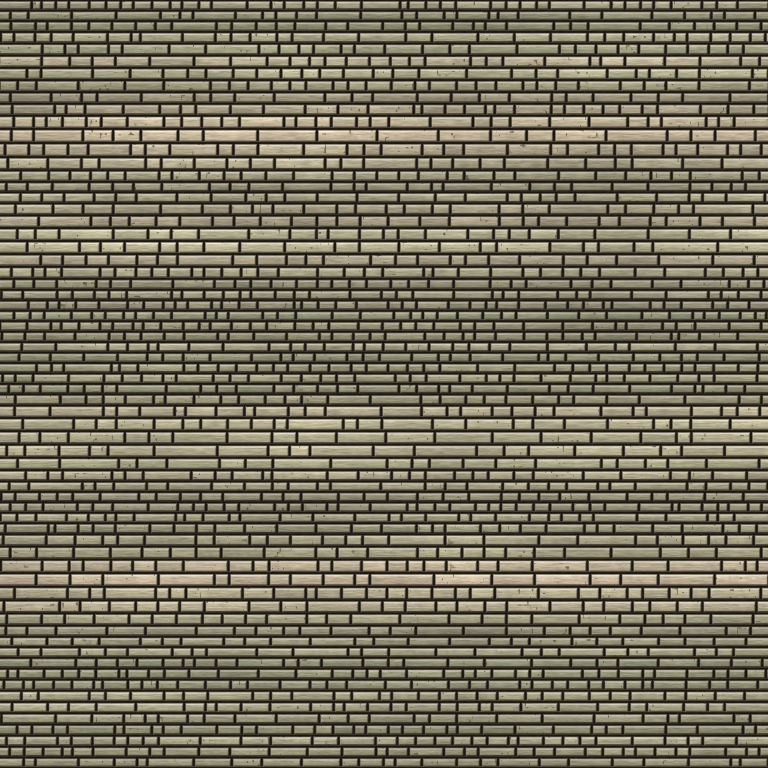
Give the GLSL for this texture, as a three.js fragment shader.

```glsl
// Thin courses of weathered stone bricks of uneven height and length, with dark joints.
#define ROWS 66.0
#define THIN_ROW 0.0136
#define JOINT_Y 0.0040
#define JOINT_X 0.0038
#define CELL_RATIO 1.7
#define JITTER 0.62
#define MERGE_CHANCE 0.50
#define BEVEL 0.0021
#define SOFT 0.0014
#define GRAIN 0.15
#define WEAR 0.6

varying vec2 vUv;

const vec3 JOINT_COLOR = vec3(0.105, 0.085, 0.06);
const vec3 GREEN_STONE = vec3(0.590, 0.595, 0.475);
const vec3 WARM_STONE = vec3(0.670, 0.615, 0.525);
const vec3 LIT_EDGE = vec3(0.85, 0.83, 0.75);
const vec3 SHADE_EDGE = vec3(0.32, 0.305, 0.25);
const vec3 SPECK_COLOR = vec3(0.25, 0.22, 0.15);

float hash(vec2 p) {
  return fract(sin(dot(p, vec2(127.1, 311.7))) * 43758.5453);
}

float noise(vec2 p) {
  vec2 i = floor(p);
  vec2 f = fract(p);
  f = f * f * (3.0 - 2.0 * f);
  return mix(mix(hash(i), hash(i + vec2(1.0, 0.0)), f.x),
             mix(hash(i + vec2(0.0, 1.0)), hash(i + 1.0), f.x), f.y);
}

// Depth of the top of a row below the canvas top; each step swells a band of rows.
float rowTop(float k) {
  return THIN_ROW * k
    + 0.0130 * smoothstep(2.0, 10.0, k)
    + 0.0196 * smoothstep(9.0, 15.0, k)
    + 0.0182 * smoothstep(16.0, 24.0, k)
    + 0.0182 * smoothstep(34.0, 41.0, k)
    + 0.0254 * smoothstep(45.0, 54.0, k)
    + 0.0078 * smoothstep(55.0, 66.0, k);
}

// Left and right ends of the brick around x, in cells; every other joint may be missing.
vec2 brickEnds(float x, float row) {
  vec2 ends = vec2(-1e4, 1e4);
  float cell = floor(x);
  for (int n = -3; n <= 4; n++) {
    float id = cell + float(n);
    float joint = id + JITTER * (hash(vec2(id, row + 7.0)) - 0.5);
    bool kept = mod(id, 2.0) < 0.5 || hash(vec2(id + 31.0, row)) > MERGE_CHANCE;
    if (kept && joint <= x) ends.x = max(ends.x, joint);
    if (kept && joint > x) ends.y = min(ends.y, joint);
  }
  return ends;
}

void main() {
  float depth = 1.0 - vUv.y;

  // Find the row
  float firstRow = floor(depth * ROWS) - 2.0;
  float row = firstRow;
  for (int n = 1; n <= 5; n++) row += step(rowTop(firstRow + float(n)), depth);
  float top = rowTop(row);
  float rowHeight = rowTop(row + 1.0) - top;

  // Find the brick
  float cellWidth = rowHeight * CELL_RATIO * mix(0.85, 1.25, hash(vec2(row, 3.0)));
  float x = vUv.x / cellWidth + 40.0 * hash(vec2(row, 9.0)) + 8.0;
  vec2 ends = brickEnds(x, row);
  float seed = hash(vec2(floor(ends.x * 16.0), row + 19.0));

  // Distances inward from the four sides
  float left = (x - ends.x) * cellWidth - 0.5 * JOINT_X;
  float right = (ends.y - x) * cellWidth - 0.5 * JOINT_X;
  float above = depth - top - 0.5 * JOINT_Y;
  float below = top + rowHeight - depth - 0.5 * JOINT_Y;
  float inside = min(min(left, right), min(above, below));

  // Tint and lightness by row and brick, with grain along the length
  float tall = smoothstep(0.0140, 0.0182, rowHeight);
  float warmth = clamp(0.55 * tall + 0.6 * hash(vec2(row, 5.0)) - 0.05, 0.0, 1.0);
  vec3 stone = mix(GREEN_STONE, WARM_STONE, warmth);
  float rowLight = 0.93 + 0.13 * tall + 0.14 * (hash(vec2(row, 13.0)) - 0.5);
  rowLight *= 0.93 + 0.14 * noise(vec2(vUv.x * 5.0, row * 0.3));
  vec2 grainSpot = vec2(vUv.x * 75.0 + seed * 50.0, depth * 560.0);
  float grain = 0.6 * noise(grainSpot) + 0.4 * noise(grainSpot * vec2(3.0, 1.7));
  stone *= 1.05 + 0.13 * (seed - 0.5) + GRAIN * (grain - 0.5) * 2.0;
  stone *= 1.0 - 0.2 * (above / rowHeight - 0.3);

  // Bevel: lit above and at the left, shaded below and at the right
  stone = mix(stone, SHADE_EDGE, 0.85 * (1.0 - smoothstep(0.0, BEVEL, below)));
  stone = mix(stone, SHADE_EDGE, 0.40 * (1.0 - smoothstep(0.0, BEVEL, right)));
  stone = mix(stone, LIT_EDGE, 0.40 * (1.0 - smoothstep(0.0, BEVEL, left)));
  float lit = 1.0 - smoothstep(0.5 * BEVEL, 1.7 * BEVEL, above);
  stone = mix(stone, LIT_EDGE * mix(0.92, 1.06, grain), 0.9 * lit);

  // Sparse dark specks and chips
  float speck = noise(vec2(vUv.x * 280.0, depth * 210.0) + seed * 30.0);
  speck = smoothstep(0.84, 0.98, speck) * step(0.55, seed);
  stone = mix(stone * rowLight, SPECK_COLOR, WEAR * speck);

  // Joints, a little uneven, paler where they meet the underside of a brick
  vec3 joint = JOINT_COLOR * mix(0.85, 1.2, noise(vUv * 240.0));
  joint += 0.5 * SHADE_EDGE * smoothstep(-0.5 * JOINT_Y, 0.0, below) * step(below, 0.0);
  float cover = smoothstep(-SOFT, SOFT, inside);
  gl_FragColor = vec4(mix(joint, stone, cover), 1.0);
}
```
